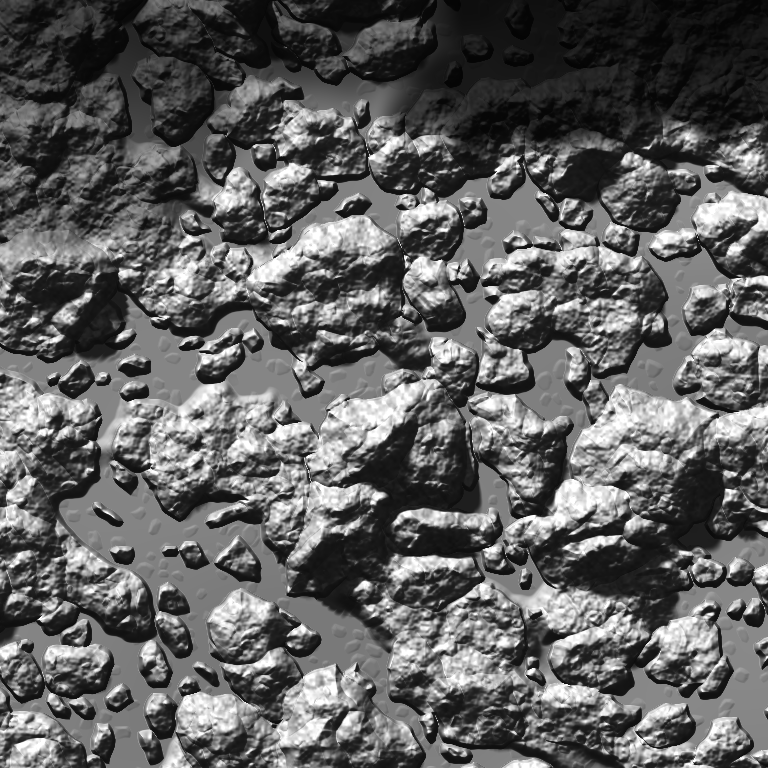
Write a WebGL 2 fragment shader that draws this texture.

```glsl
#version 300 es
precision highp float;
// Rugged field of broken boulders and sand pockets under a low sun, in grey.

uniform vec2 u_resolution;
out vec4 fragColor;

const vec3 SUN = vec3(-0.41, 0.76, 0.50);   // direction towards the light
const float EXPOSURE = 0.92;
const float AMBIENT = 0.085;
const float BIG_SCALE = 5.2;                // boulder cells across the canvas
const float MID_SCALE = 11.0;
const float SMALL_SCALE = 23.0;
const float PEBBLE_SCALE = 52.0;
const float ROUGHNESS = 0.46;               // slope of the rock grain
const float SAND_LEVEL = 0.010;
const float SAND_ALBEDO = 0.90;
const float SLOPE_STEP = 0.0018;
const int SHADOW_STEPS = 10;
const float SHADOW_REACH = 0.10;
const mat2 STRATA = mat2(0.8, 0.6, -0.6, 0.8);  // layers dip to the lower right

float hash(vec2 p) {
    return fract(sin(dot(p, vec2(127.1, 311.7))) * 43758.5453);
}

vec3 hash3(vec2 p) {
    return fract(sin(vec3(dot(p, vec2(127.1, 311.7)), dot(p, vec2(269.5, 183.3)),
                          dot(p, vec2(419.2, 371.9)))) * 43758.5453);
}

float noise(vec2 p) {
    vec2 cell = floor(p), f = fract(p);
    f = f * f * (3.0 - 2.0 * f);
    return mix(mix(hash(cell), hash(cell + vec2(1, 0)), f.x),
               mix(hash(cell + vec2(0, 1)), hash(cell + vec2(1, 1)), f.x), f.y);
}

vec2 warp(vec2 p) {
    return vec2(noise(p), noise(p + 37.3)) - 0.5;
}

// Height of scattered blocks with bevelled sides and tilted caps
float boulders(vec2 p, float scale, float density) {
    vec2 q = p * scale + scale * 3.7;
    vec2 cell = floor(q);
    float top = 0.0;
    for (int j = -1; j <= 1; j++) {
        for (int i = -1; i <= 1; i++) {
            vec2 id = cell + vec2(i, j);
            vec3 r = hash3(id);
            if (fract(r.x * 7.0 + r.y * 5.0) > density) continue;
            vec2 o = q - id - 0.15 - 0.7 * r.xy;
            float angle = 6.283 * r.z, c = cos(angle), s = sin(angle);
            vec2 a = abs(mat2(c, s, -s, c) * o);
            float block = max(a.x * 1.25, a.y * 0.8 + a.x * 0.4);
            float dist = mix(length(o), block, 0.65);
            float radius = 0.28 + 0.30 * fract(r.z * 9.0 + r.x);
            float side = 1.6 * (radius - dist);
            vec2 tilt = vec2(0.6 * (r.z - 0.5), 0.12 + 0.50 * r.y);
            float cap = radius * (0.4 + 0.35 * r.x) + dot(tilt, o);
            float bevel = max(0.16 - abs(side - cap), 0.0);
            top = max(top, min(side, cap) - bevel * bevel * 1.5);
        }
    }
    return top / scale;
}

// x: height of the large forms, y: share of bare rock
vec2 terrain(vec2 p) {
    vec2 w = p + 0.045 * warp(p * 8.0) + 0.020 * warp(p * 24.0) + 0.006 * warp(p * 70.0);
    vec2 layered = STRATA * w;
    float sand = SAND_LEVEL + 0.018 * noise(p * 3.2 + 5.0);
    float ledge = 0.048 * noise(layered * vec2(4.0, 8.0) + 11.0)
                + 0.022 * noise(layered * vec2(10.0, 19.0) + 3.0) - 0.017;
    float body = max(ledge, boulders(w, BIG_SCALE, 0.72));
    float blocks = 0.75 * boulders(w + 0.31, MID_SCALE, 0.66);
    float stones = 0.6 * boulders(w + 0.73, SMALL_SCALE, 0.55);
    float rock = smoothstep(-0.001, 0.004, max(body - sand, max(blocks, stones) - 0.001));
    return vec2(max(body, sand) + max(blocks, stones) + 0.4 * min(blocks, stones), rock);
}

// Adds pebbles, cracks and grain to the large forms
vec2 detailedTerrain(vec2 p) {
    vec2 ground = terrain(p);
    vec2 q = p;
    float grain = 0.0, frequency = 19.0;
    for (int i = 0; i < 5; i++) {
        q = STRATA * q + 0.37;
        grain += noise(q * frequency) / frequency;
        frequency *= 1.9;
    }
    vec2 along = STRATA * p * vec2(5.0, 12.0) + 0.4 * warp(p * 14.0);
    float crack = 1.0 - smoothstep(0.0, 0.04, abs(noise(along) - 0.5));
    crack *= smoothstep(0.45, 0.65, noise(p * 9.0 + 21.0));
    float pebbles = boulders(p + 0.010 * warp(p * 60.0), PEBBLE_SCALE, 0.38);
    ground.x += ground.y * (ROUGHNESS * grain - 0.0025 * crack);
    ground.x += pebbles * mix(0.10, 0.5, ground.y);
    return ground;
}

float castShadow(vec2 p) {
    float start = terrain(p).x, excess = 0.0;
    vec2 heading = normalize(SUN.xy);
    float rise = SUN.z / length(SUN.xy);
    for (int i = 1; i <= SHADOW_STEPS; i++) {
        float t = SHADOW_REACH * float(i) / float(SHADOW_STEPS);
        excess = max(excess, terrain(p + heading * t).x - start - rise * t);
    }
    return 1.0 - 0.92 * smoothstep(0.001, 0.009, excess);
}

// Broad shade of the cliff along the top, deepest at the right
float cliffLight(vec2 p) {
    vec2 s = p + 0.13 * warp(p * 6.0) + 0.05 * warp(p * 19.0);
    float upper = smoothstep(0.80, 0.98, s.y);
    float left = (1.0 - smoothstep(0.22, 0.30, s.x)) * smoothstep(0.62, 0.69, s.y);
    float right = smoothstep(0.51, 0.56, s.x) * smoothstep(0.79, 0.83, s.y);
    return mix(1.0, 0.45, upper) * mix(1.0, 0.6, left) * mix(1.0, 0.2, right);
}

void main() {
    vec2 p = gl_FragCoord.xy / u_resolution;
    vec2 ground = detailedTerrain(p);
    vec2 slope = vec2(detailedTerrain(p + vec2(SLOPE_STEP, 0)).x,
                      detailedTerrain(p + vec2(0, SLOPE_STEP)).x) - ground.x;
    vec3 normal = normalize(vec3(-slope / SLOPE_STEP, 1.0));
    // Direct sun with a soft terminator, plus faint sky light
    float facing = dot(normal, normalize(SUN));
    float direct = 0.5 * (facing + sqrt(facing * facing + 0.025));
    float sky = AMBIENT * (0.4 + 0.6 * dot(normal, vec3(0.3, -0.2, 0.93)));
    float albedo = mix(SAND_ALBEDO, 0.82 + 0.36 * noise(p * 210.0), ground.y);
    float grey = albedo * (EXPOSURE * direct * castShadow(p) + sky) * cliffLight(p);
    fragColor = vec4(vec3(clamp(grey + 0.01, 0.0, 1.0)), 1.0);
}
```
